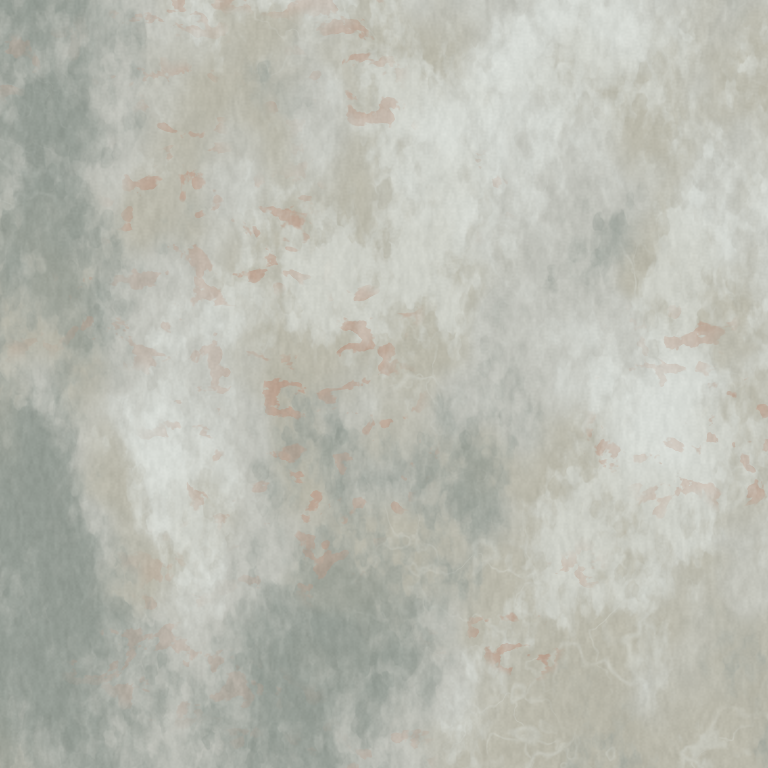
Give the GLSL for this texture, as a WebGL 1 fragment shader.

```glsl
precision highp float;
// Weathered grey-green plaster: soft overlapping daubs, pale veins and rust flecks.
uniform vec2 u_resolution;

#define CLOUD_SCALE vec2(5.6, 3.5)
#define CLOUD_CONTRAST 3.3
#define DAUB_SCALE 30.0
#define DAUB_STRETCH 0.66
#define DAUB_VARIATION 0.85
#define DAUB_OPACITY 0.5
#define FIBRE_STRENGTH 0.075
#define VEIN_STRENGTH 0.36
#define RUST_STRENGTH 0.6
#define WARM_STRENGTH 0.8

const vec3 SLATE = vec3(0.575, 0.605, 0.575);
const vec3 STONE = vec3(0.755, 0.760, 0.730);
const vec3 CHALK = vec3(0.845, 0.860, 0.838);
const vec3 SAND = vec3(0.715, 0.705, 0.645);
const vec3 RUST = vec3(0.735, 0.585, 0.510);

float hash(vec2 p) {
  return fract(sin(dot(p, vec2(127.1, 311.7))) * 43758.55);
}

float noise(vec2 p) {
  vec2 cell = floor(p);
  vec2 f = fract(p);
  f = f * f * (3.0 - 2.0 * f);
  float low = mix(hash(cell), hash(cell + vec2(1.0, 0.0)), f.x);
  float high = mix(hash(cell + vec2(0.0, 1.0)), hash(cell + 1.0), f.x);
  return mix(low, high, f.y);
}

float fbm(vec2 p) {
  float sum = 0.0;
  float weight = 0.533;
  for (int i = 0; i < 4; i++) {
    sum += weight * noise(p);
    p = mat2(1.6, 1.2, -1.2, 1.6) * p + 17.3;
    weight *= 0.5;
  }
  return sum;
}

// Large light and dark drifts, about -1 to 1
float cloud(vec2 p) {
  return (fbm(p * CLOUD_SCALE + 3.7) - 0.49) * CLOUD_CONTRAST;
}

// Lays one layer of soft upright ellipses over the tone
float daubs(vec2 p, float scale, float seed, float tone) {
  vec2 toCells = scale * vec2(1.0, DAUB_STRETCH);
  vec2 q = p * toCells;
  vec2 wobble = vec2(noise(q * 3.0 + seed), noise(q * 3.0 + seed + 40.0)) - 0.5;
  vec2 home = floor(q);
  for (int j = -1; j <= 1; j++) {
    for (int i = -1; i <= 1; i++) {
      vec2 cell = home + vec2(float(i), float(j));
      vec2 rnd = vec2(hash(cell + seed), hash(cell + seed + 51.7));
      vec2 center = cell + 0.5 + 0.7 * (rnd - 0.5);
      float radius = mix(0.4, 0.75, hash(cell + seed + 93.1));
      float d = length(q + 0.35 * wobble - center) - radius;
      float cover = 1.0 - smoothstep(-0.16, 0.08, d);
      float rim = cover * smoothstep(-0.25, -0.04, d);
      float tint = hash(cell + seed + 7.9) - 0.5;
      float daubTone = cloud(center / toCells) + DAUB_VARIATION * tint;
      float opacity = DAUB_OPACITY * mix(0.35, 1.0, rnd.x);
      tone = mix(tone, daubTone, cover * opacity) - 0.035 * rim;
    }
  }
  return tone;
}

// Thin bright line where the noise crosses its middle
float vein(vec2 p) {
  float ridge = abs(fbm(p) - 0.5);
  return 1.0 - smoothstep(0.0, 0.032, ridge);
}

void main() {
  vec2 p = gl_FragCoord.xy / u_resolution.y;
  vec2 warp = vec2(noise(p * 22.0), noise(p * 22.0 + 31.0)) - 0.5;
  vec2 w = p + 0.02 * warp;

  // Drifts broken up by three sizes of daub
  float tone = cloud(w);
  for (int i = 0; i < 3; i++) {
    float layer = float(i);
    tone = daubs(p, DAUB_SCALE * (1.0 + 0.65 * layer), 13.0 * layer, tone);
  }
  tone += 0.5 * (fbm(w * vec2(75.0, 48.0)) - 0.5);

  vec3 color = mix(STONE, SLATE, smoothstep(0.0, 1.0, -tone * 0.85 + 0.08));
  color = mix(color, CHALK, smoothstep(0.0, 1.0, tone * 0.95 + 0.08));

  // Bare sandy ground, mostly between the light and dark drifts
  float warm = smoothstep(0.50, 0.68, fbm(w * vec2(4.2, 3.4) + 61.0));
  warm *= 1.0 - 0.65 * smoothstep(0.15, 0.7, abs(tone));
  color = mix(color, SAND, WARM_STRENGTH * warm);

  // Pale veins
  float veinPatch = smoothstep(0.48, 0.66, fbm(p * 5.0 + 23.0));
  float veins = max(vein(w * 9.0 + 5.0), 0.7 * vein(w * 17.0 + 71.0));
  color = mix(color, CHALK, VEIN_STRENGTH * veins * veinPatch * (0.3 + 0.7 * warm));

  // Clustered rust flecks
  float cluster = smoothstep(0.55, 0.68, fbm(p * vec2(4.5, 5.5) + 112.0));
  float fleck = smoothstep(0.60, 0.67, fbm(w * vec2(42.0, 50.0) + 9.0));
  color = mix(color, RUST, RUST_STRENGTH * fleck * cluster * (0.4 + 0.6 * warm));

  // Upright fibres and fine grain
  float fibre = 0.4 * noise(w * vec2(150.0, 58.0)) + 0.35 * noise(p * vec2(290.0, 120.0));
  fibre += 0.25 * noise(p * 400.0 + 19.0) - 0.5;
  color += FIBRE_STRENGTH * fibre;

  gl_FragColor = vec4(color, 1.0);
}
```
